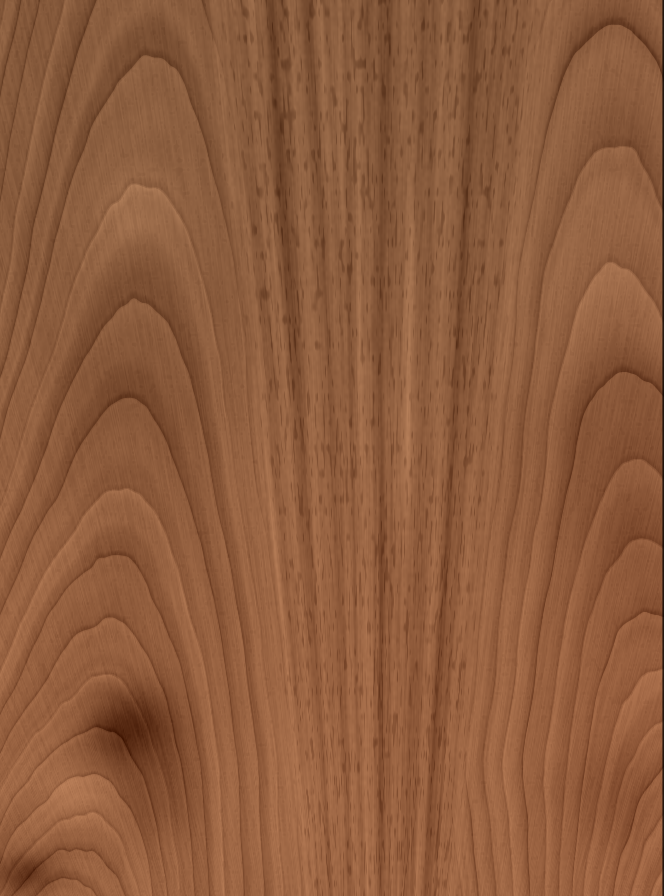
Write a Shadertoy shader that draws this texture.

```glsl
// Book-matched walnut veneer: two cathedral grain figures flank straight grain.
// Nested parabolas form the growth rings, a tapering coordinate carries the
// central streaks, and stretched value noise adds pores and tonal variation.

float hash(vec2 p) {
    p = fract(p * vec2(0.1031, 0.1137));
    p += dot(p, p.yx + 33.33);
    return fract((p.x + p.y) * p.x * 7.13 + p.y * 5.7);
}

float noise(vec2 p) {
    vec2 i = floor(p), f = fract(p);
    f = f * f * (3.0 - 2.0 * f);
    return mix(mix(hash(i), hash(i + vec2(1, 0)), f.x),
               mix(hash(i + vec2(0, 1)), hash(i + vec2(1, 1)), f.x), f.y);
}

float fbm(vec2 p) {
    float sum = 0.0, amp = 0.5;
    for (int i = 0; i < 4; i++) {
        sum += amp * noise(p);
        p = p * 2.03 + 17.7;
        amp *= 0.5;
    }
    return sum;
}

float bump(float x, float center, float width) {
    float d = (x - center) / width;
    return exp(-d * d);
}

float blob(vec2 p, vec2 center, vec2 radius) {
    vec2 d = (p - center) / radius;
    return exp(-dot(d, d));
}

// Ring number, growing downward inside each cathedral
float ringField(vec2 p, float side) {
    float axis = side < 0.0 ? 0.165 - 0.09 * p.y * p.y : 0.68 + 0.11 * p.y * p.y;
    float w = p.x - axis + 0.010 * (noise(p * vec2(9.0, 13.0) + side * 7.0) - 0.5);
    float narrowness = mix(23.0, 14.5, smoothstep(0.4, 0.9, p.y));
    float t = p.y - narrowness * w * w;
    t += 0.045 * (fbm(p * vec2(15.0, 6.0) + side * 31.0) - 0.47);
    t += 0.007 * (noise(p * vec2(75.0, 18.0)) - 0.5);
    return -0.45 + 7.3 * t + 5.6 * pow(max(t, 0.0), 4.0) + (side > 0.0 ? 0.25 : 0.0);
}

// Dark late wood above each edge, pale early wood below it
float ringTone(float k, float side) {
    float aa = clamp(fwidth(k), 0.004, 0.6);
    float c = fract(k), id = floor(k + 0.5);
    float pale = 0.5 + 0.5 * cos((id - (side < 0.0 ? 1.0 : 1.5)) * 2.094);
    float edge = 1.0 - smoothstep(1.0 - aa, 1.0, c);
    float dark = smoothstep(0.45, 1.0, c) * edge * mix(0.065, 0.025, pale);
    dark += smoothstep(0.91 - aa, 0.98, c) * edge * mix(0.075, 0.03, pale);
    float rim = exp(-c * 6.0) * smoothstep(0.0, aa, c) * mix(0.01, 0.075, pale);
    float soft = 0.05 * (noise(vec2(k * 4.5, side * 9.0)) - 0.5);
    return (rim - dark) * (1.0 - 0.6 * smoothstep(0.15, 0.6, aa)) + soft;
}

// Straight grain in the tapering coordinate s
float streakTone(float s, float y) {
    float drift = s + 0.005 * (noise(vec2(s * 14.0, y * 5.0)) - 0.5);
    float tone = 0.10 * (noise(vec2(drift * 75.0 + 40.0, y * 1.3)) - 0.5);
    tone += 0.07 * (noise(vec2(drift * 190.0 + 90.0, y * 3.0)) - 0.5);
    tone -= 0.095 * bump(drift, -0.120, 0.007) + 0.05 * bump(drift, -0.077, 0.006);
    tone -= 0.085 * bump(drift, 0.111, 0.008) + 0.05 * bump(drift, 0.080, 0.006);
    tone -= 0.045 * bump(drift, 0.006, 0.006);
    tone += 0.06 * bump(s, -0.0456, 0.004) * (1.0 - smoothstep(0.25, 0.29, y));
    tone += 0.07 * bump(s, 0.046, 0.006) * smoothstep(0.2, 0.3, y) * (1.0 - smoothstep(0.5, 0.65, y));
    tone += 0.03 * bump(abs(s), 0.195, 0.022);
    return tone;
}

void mainImage(out vec4 fragColor, in vec2 fragCoord) {
    // Height-based units, y measured down from the top
    vec2 p = vec2(fragCoord.x / iResolution.x * 0.742, 1.0 - fragCoord.y / iResolution.y);
    float seam = 0.423;
    float side = p.x < seam ? -1.0 : 1.0;
    float s = (p.x - seam) / (1.0 - 0.55 * p.y);
    float straight = 1.0 - smoothstep(0.155, 0.225, abs(s));

    // Broad colour, warmer toward the bottom
    vec3 color = mix(vec3(0.535, 0.360, 0.240), vec3(0.595, 0.382, 0.252), smoothstep(0.1, 0.85, p.y));
    float tone = 0.07 * (fbm(p * vec2(7.0, 4.0) + 5.0) - 0.47);
    tone -= 0.045 * blob(p, vec2(0.15, 0.46), vec2(0.10, 0.17));
    tone -= 0.055 * blob(p, vec2(0.70, 0.53), vec2(0.10, 0.17));
    tone += 0.04 * blob(p, vec2(0.35, 0.75), vec2(0.09, 0.25));
    tone += 0.03 * blob(p, vec2(0.67, 0.33), vec2(0.05, 0.10));
    tone += 0.04 * blob(p, vec2(0.15, 0.23), vec2(0.05, 0.05));

    // Growth rings blend into straight streaks
    float rings = ringTone(ringField(p, side), side);
    tone += mix(rings, streakTone(s, p.y), straight);

    // Seam contrast and knot shadows
    float px = 1.0 / iResolution.y;
    float rightOfSeam = smoothstep(-px, px, p.x - seam);
    tone -= 0.055 * rightOfSeam * exp(-max(p.x - seam, 0.0) * 18.0) * smoothstep(0.45, 0.65, p.y);
    tone -= 0.24 * blob(p, vec2(0.145, 0.81), vec2(0.045, 0.042));
    tone -= 0.10 * blob(p, vec2(0.175, 0.88), vec2(0.045, 0.065));
    tone += 0.06 * blob(p, vec2(0.075, 0.88), vec2(0.06, 0.035));
    tone -= 0.17 * blob(p, vec2(0.025, 0.975), vec2(0.035, 0.022));
    tone -= 0.07 * blob(p, vec2(0.68, 0.89), vec2(0.05, 0.06));

    // Pores: long dashes at the centre, finer speckle in the cathedrals
    float dashes = noise(vec2(s * 390.0 + 200.0, p.y * 70.0));
    float speckle = noise(p * vec2(370.0, 190.0));
    float fiber = noise(vec2(s * 600.0 + 300.0, p.y * 24.0));
    tone -= mix(0.035, 0.085, straight) * smoothstep(0.62, 0.95, mix(speckle, dashes, straight));
    tone += 0.04 * (fiber - 0.5) + 0.03 * (speckle - 0.5) + 0.01;

    color += tone * vec3(1.08, 0.93, 0.76);
    color.r += 0.012 * smoothstep(0.5, 0.74, p.x);
    color *= mix(1.0, 0.25, smoothstep(0.7395, 0.7410, p.x));
    fragColor = vec4(clamp(color, 0.0, 1.0), 1.0);
}
```
